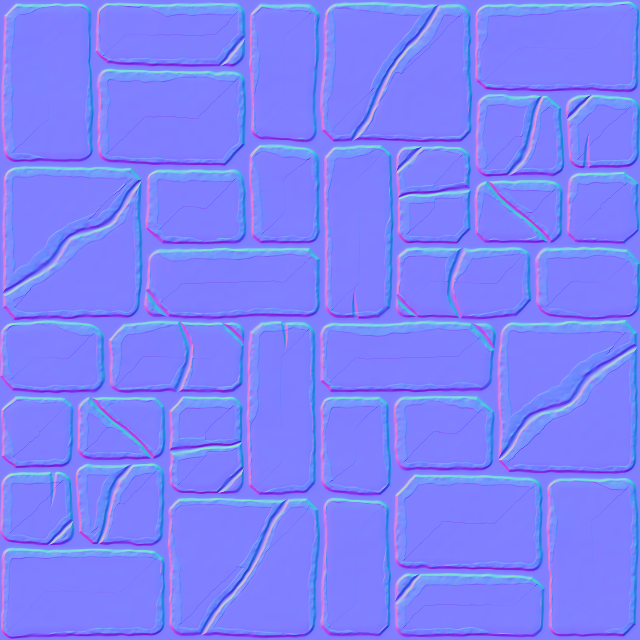
A WebGL 1 fragment shader for this texture map:

```glsl
precision highp float;
// Normal map of worn, cracked paving stones laid in pinwheels.
uniform vec2 u_resolution;

float hash(vec2 p) {
  return fract(sin(dot(p, vec2(127.1, 311.7)) + 1.3) * 43758.5453);
}

float noise(vec2 p) {
  vec2 i = floor(p), f = fract(p);
  f = f * f * (3.0 - 2.0 * f);
  return mix(mix(hash(i), hash(i + vec2(1, 0)), f.x),
             mix(hash(i + vec2(0, 1)), hash(i + vec2(1, 1)), f.x), f.y);
}

// Bounds (low, high) of the stone around p: a pinwheel, then random splits
vec4 stoneAt(vec2 p) {
  float side = step(0.5, p.x);
  vec2 q = 2.0 * vec2(p.x - 0.5 * side, p.y);
  vec4 k = mix(vec4(0.773, 0.52, 0.448, 0.77), vec4(0.479, 0.448, 0.23, 0.77), side);
  vec4 b = vec4(k.zy, k.xw);
  if (q.x < k.x && q.y < k.y) b = vec4(0.0, 0.0, k.xy);
  else if (q.x >= k.x && q.y < k.w) b = vec4(k.x, 0.0, 1.0, k.w);
  else if (q.x >= k.z && q.y >= k.w) b = vec4(k.zw, 1.0, 1.0);
  else if (q.x < k.z) b = vec4(0.0, k.y, k.z, 1.0);

  for (int i = 0; i < 3; i++) {
    vec2 size = b.zw - b.xy;
    float area = size.x * size.y;
    float aspect = max(size.x, size.y) / min(size.x, size.y);
    float chance = hash(b.xy + 0.37 * b.zw + side);
    bool small = i == 2 && area > 0.11 && area < 0.14 && aspect < 2.1 && chance > 0.4;
    if (area > 0.23 || (aspect > 2.5 && area > 0.16) || small) {
      vec2 axis = size.x > size.y ? vec2(1, 0) : vec2(0, 1);
      float ratio = area > 0.3 ? 0.38 : mix(0.4, 0.6, chance);
      float cut = dot(axis, mix(b.xy, b.zw, ratio));
      if (dot(axis, q) < cut) b.zw = mix(b.zw, vec2(cut), axis);
      else b.xy = mix(b.xy, vec2(cut), axis);
    }
  }
  return 0.5 * (b + vec4(side, 0.0, side, 0.0));
}

// Returns the height and the mask of the worn rim
vec2 surface(vec2 uv) {
  // The lower half repeats the upper one, turned by half a circle
  vec2 p = vec2(uv.x, 1.0 - uv.y);
  float turn = p.y > 0.5 ? -1.0 : 1.0;
  if (turn < 0.0) p = 1.0 - p;
  vec2 grain = p;
  p += 0.008 * (vec2(noise(p * 12.0), noise(p * 12.0 + 40.0)) - 0.5);
  p += 0.0022 * (vec2(noise(p * 80.0), noise(p * 80.0 + 40.0)) - 0.5);

  vec4 b = stoneAt(p);
  vec2 size = b.zw - b.xy, local = p - 0.5 * (b.xy + b.zw);
  vec2 seed = 7.0 * b.xy + 3.0 * b.zw;
  vec2 inset = 0.5 * size - 0.0045 - abs(local);
  float wiggle = noise(grain * 13.0 + seed) - 0.5;

  // Rounded block, depth positive inside
  vec2 q = 0.02 - inset;
  float depth = 0.02 - length(max(q, 0.0)) - min(max(q.x, q.y), 0.0);

  // Chipped corners, some with the chip still in place
  float corner = hash(seed + sign(local) * 2.3);
  float chamfer = 0.707 * (inset.x + inset.y - 0.032 * corner * corner) + 0.008 * wiggle;
  if (corner > 0.88) chamfer = abs(chamfer - 0.006) - 0.001;
  depth = min(depth, chamfer);

  // Crack right across the block
  float area = size.x * size.y;
  float aspect = max(size.x, size.y) / min(size.x, size.y);
  float side = depth;
  if (area > 0.05 || (area < 0.034 && aspect < 2.2 && hash(seed + 5.1) > 0.5)) {
    float tilt = 1.5 * hash(seed + 8.7) - 0.75;
    vec2 across = normalize(size.x > size.y ? vec2(1.0, tilt) : vec2(tilt, 1.0));
    float line = dot(local, across) + 0.04 * wiggle + 0.02 * (hash(seed + 2.9) - 0.5);
    depth = min(depth, abs(line) - 0.0016);
    side = depth;
  } else if (hash(seed + 6.4) > 0.6) {
    // Short tapering split from the upper or lower side
    float dir = hash(seed + 1.7) > 0.5 ? 1.0 : -1.0;
    float from = 0.5 * size.y - dir * local.y;
    float x = local.x + 0.03 * wiggle + 0.4 * size.x * (hash(seed + 4.2) - 0.5);
    side = min(depth, abs(x) - 0.004 * clamp(1.0 - from / 0.03, -1.6, 1.0));
  }

  // Steep side over a soft foot
  float run = mix(0.0018, 0.006, noise(grain * 40.0 + seed));
  float h = 0.0028 * smoothstep(-0.001, run, side);
  h += 0.0010 * smoothstep(-0.006, 0.016, depth);

  // Pebbly rim with a ragged inner edge, broadest on the left and upper sides
  float facing = turn * (inset.x < inset.y ? local.x : local.y);
  float rim = 0.003 + 0.013 * smoothstep(0.1, 0.6, noise(grain * 11.0 + 9.0 * seed));
  rim = rim * (facing < 0.0 ? 1.0 : 0.6) + 0.004 * (noise(grain * 70.0) - 0.5);
  float band = smoothstep(0.001, 0.004, depth) * (1.0 - smoothstep(rim, rim + 0.002, depth));
  float pebbles = noise(grain * 110.0) + 0.5 * noise(grain * 210.0) - 0.75;
  h += 0.04 * clamp(depth, 0.0, rim);
  h += band * (0.0004 + 0.0014 * pebbles * (1.0 - 0.7 * smoothstep(0.003, 0.01, depth)));
  h += 0.0007 * noise(uv * 12.0);
  return vec2(h, band);
}

void main() {
  vec2 uv = gl_FragCoord.xy / u_resolution;
  vec2 e = vec2(0.0008, 0.0);
  vec2 slope = vec2(surface(uv + e.xy).x - surface(uv - e.xy).x,
                    surface(uv - e.yx).x - surface(uv + e.yx).x) / (2.0 * e.x);
  // Rims lean towards the upper right
  slope += surface(uv).y * vec2(-0.09, 0.11);
  vec3 normal = normalize(vec3(slope, 1.0));
  gl_FragColor = vec4(0.5 + 0.5 * normal, 1.0);
}
```
